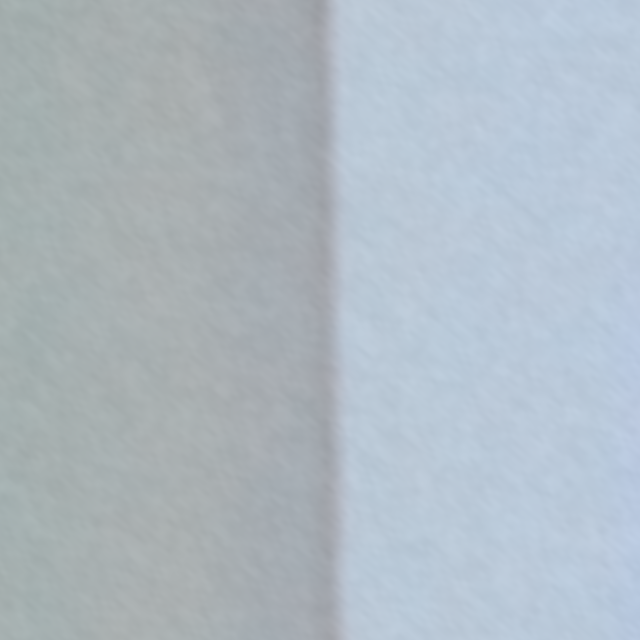
A Shadertoy shader for this texture:

```glsl
// Two matte paper planes meeting at a soft, nearly vertical fold: warm grey
// shade on the left, pale blue light on the right. Gradients set the tones,
// and stretched value noise adds diagonal fibres and faint colour mottling.

float hash(vec2 p) {
    vec3 q = fract(vec3(p.xyx) * 0.1031);
    q += dot(q, q.yzx + 33.33);
    return fract((q.x + q.y) * q.z);
}

float valueNoise(vec2 p) {
    vec2 cell = floor(p);
    vec2 f = fract(p);
    f = f * f * (3.0 - 2.0 * f);
    float low = mix(hash(cell), hash(cell + vec2(1.0, 0.0)), f.x);
    float high = mix(hash(cell + vec2(0.0, 1.0)), hash(cell + 1.0), f.x);
    return mix(low, high, f.y) - 0.5;
}

// Fibres run from upper left to lower right.
float paperGrain(vec2 uv) {
    vec2 along = vec2(dot(uv, vec2(0.77, -0.64)), dot(uv, vec2(0.64, 0.77)));
    float grain = 0.0;
    float weight = 0.36;
    vec2 scale = vec2(26.0, 46.0);
    for (int octave = 0; octave < 3; octave++) {
        grain += weight * valueNoise(along * scale + 17.0 * float(octave + 1));
        scale *= 1.75;
        weight *= 1.05;
    }
    return grain;
}

void mainImage(out vec4 fragColor, in vec2 fragCoord) {
    vec2 uv = fragCoord / iResolution.xy;

    // Slightly leaning fold line, a little rougher toward the bottom
    float wobble = mix(0.006, 0.002, uv.y) * valueNoise(vec2(uv.y * 18.0, 3.0));
    float d = uv.x - (0.529 - 0.017 * uv.y + wobble);

    // Shaded plane: green-grey at the side, gently cooler by the fold
    vec3 shade = mix(vec3(0.646, 0.690, 0.690), vec3(0.664, 0.690, 0.694),
                     smoothstep(0.0, 0.25, uv.x));
    shade = mix(shade, vec3(0.650, 0.675, 0.698), smoothstep(-0.26, -0.06, d));
    shade -= vec3(0.022, 0.030, 0.030) * smoothstep(-0.06, -0.008, d);
    shade -= 0.008 * smoothstep(0.7, 1.0, uv.y);

    // Lit plane: pale blue, barely bluer at the lower right border
    vec3 lit = mix(vec3(0.726, 0.784, 0.838), vec3(0.728, 0.789, 0.855),
                   smoothstep(0.0, 0.4, d));
    lit += vec3(-0.004, -0.003, 0.018) * smoothstep(0.92, 1.0, uv.x)
         * smoothstep(0.75, 0.4, uv.y);

    // Blurred step with a faint rosy tint on the bright side
    vec3 color = mix(shade, lit, smoothstep(-0.018, 0.024, d));
    color += vec3(0.008, -0.007, -0.006) * exp(-pow((d - 0.008) / 0.018, 2.0));

    // Fibres and weak mottling
    color += 0.048 * paperGrain(uv);
    color += vec3(0.010, -0.002, -0.003) * valueNoise(uv * 17.0 + 5.0);
    color += vec3(-0.003, 0.001, 0.007) * valueNoise(uv * 11.0 + 31.0);

    fragColor = vec4(clamp(color, 0.0, 1.0), 1.0);
}
```
